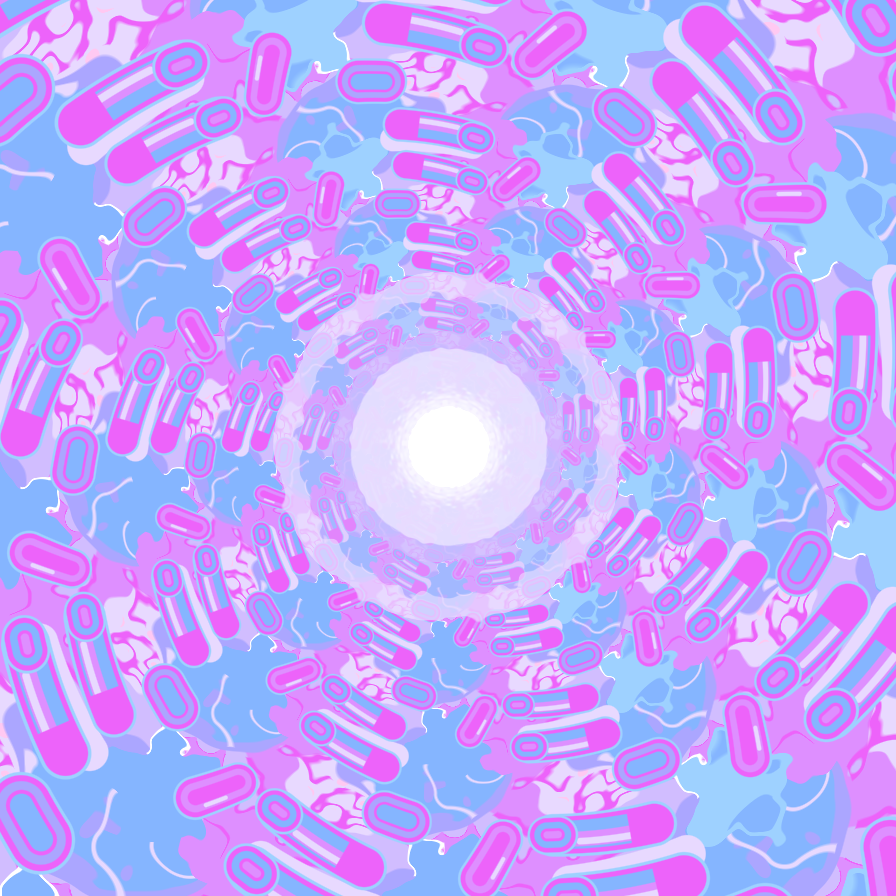
Write a WebGL 1 fragment shader that draws this background.

```glsl
precision highp float;
// A pastel tunnel of nested rings: nine repeated hand-like motifs per ring,
// each ring a scaled copy of the next. Motifs are drawn with distance
// functions in log-polar space, then fade in steps to a white core.

uniform vec2 u_resolution;

#define SECTORS 9.0
#define RING_STEP 0.408
#define STAR_RADIUS 0.495
#define STAR_ANGLE -0.175
#define CORE_RADIUS 0.046
#define DISC_RADIUS 0.110
#define HAZE_RADIUS 0.168
#define RIM 0.011

const vec3 WHITE = vec3(1.0);
const vec3 PALE = vec3(0.91, 0.85, 1.0);
const vec3 PINK = vec3(1.0, 0.79, 0.95);
const vec3 LAVENDER = vec3(0.82, 0.74, 1.0);
const vec3 PERIWINKLE = vec3(0.67, 0.65, 1.0);
const vec3 BLUE = vec3(0.52, 0.71, 1.0);
const vec3 CYAN = vec3(0.62, 0.82, 1.0);
const vec3 ORCHID = vec3(0.87, 0.56, 1.0);
const vec3 MAGENTA = vec3(0.93, 0.39, 0.98);

vec2 period;   // size of one motif cell: (log radius, angle)
float soft;    // edge width in log-polar units

float hash(vec2 p) {
  vec3 h = fract(vec3(p.xyx) * 0.1031);
  h += dot(h, h.yzx + 33.33);
  return fract((h.x + h.y) * h.z);
}

// Value noise that repeats with every cell
float tiledNoise(vec2 p, vec2 count) {
  vec2 q = p / period * count;
  vec2 i = floor(q), f = fract(q);
  f = f * f * (3.0 - 2.0 * f);
  vec2 a = mod(i, count), b = mod(i + 1.0, count);
  return mix(mix(hash(a), hash(vec2(b.x, a.y)), f.x),
             mix(hash(vec2(a.x, b.y)), hash(b), f.x), f.y);
}

vec2 wrap(vec2 p) { return p - period * floor(p / period + 0.5); }
vec2 heading(float a) { return vec2(cos(a), sin(a)); }
float cover(float d) { return clamp(0.5 - d / soft, 0.0, 1.0); }
void paint(inout vec3 col, vec3 ink, float d) { col = mix(col, ink, cover(d)); }

float ellipse(vec2 p, vec2 c, vec2 r) {
  return (length(wrap(p - c) / r) - 1.0) * min(r.x, r.y);
}

float capsule(vec2 p, vec2 c, vec2 halfAxis, float r) {
  p = wrap(p - c);
  float t = clamp(dot(p, halfAxis) / dot(halfAxis, halfAxis), -1.0, 1.0);
  return length(p - halfAxis * t) - r;
}

// Broad leaves, palms and streaks behind the fingers
vec3 backdrop(vec2 p, float lit) {
  float n = tiledNoise(p, vec2(5.0, 6.0));
  float fine = tiledNoise(p + 0.04 * n, vec2(13.0, 17.0));
  float m = 0.65 * tiledNoise(p + 0.07 * fine, vec2(7.0, 5.0)) + 0.35 * fine;
  vec3 col = LAVENDER;
  paint(col, ORCHID, (0.56 - m) * 0.12);
  float palm = ellipse(p, vec2(0.20, 0.40), vec2(0.10, 0.19)) + 0.07 * (m - 0.5);
  paint(col, PALE, palm);
  paint(col, PINK, max(palm + 0.03, (0.66 - fine) * 0.1));
  float leaf = ellipse(p, vec2(0.12, -0.03), vec2(0.14, 0.27)) + 0.08 * (n - 0.5);
  paint(col, PERIWINKLE, leaf);
  paint(col, BLUE, max(leaf + 0.02, (0.50 - m) * 0.12));
  paint(col, PALE, max(leaf + 0.01, abs(n - 0.62) * 0.1 - 0.003));
  paint(col, ORCHID, ellipse(p, vec2(0.06, 0.20), vec2(0.07, 0.10)) + 0.05 * (fine - 0.5));
  paint(col, MAGENTA, max(abs(m - 0.57) * 0.12 - 0.004, 0.01 - leaf));
  // Jagged star with a white crescent
  vec2 s = wrap(p);
  float points = 0.024 * cos(5.0 * atan(s.y, s.x + 0.0001)) + 0.05 * (fine - 0.5);
  float star = length(s) - 0.115 - points;
  paint(col, WHITE, max(star - 0.008, length(s + vec2(0.10, 0.08)) - 0.07));
  paint(col, mix(BLUE, CYAN, lit), star);
  paint(col, BLUE, max(star + 0.015, (0.60 - n) * 0.1));
  return col;
}

// Concentric outline used by fingertips and nails
void ringed(inout vec3 col, float d, vec3 fill, vec3 heart) {
  paint(col, CYAN, d - 0.006);
  paint(col, MAGENTA, d);
  paint(col, fill, d + RIM);
  paint(col, MAGENTA, d + 0.027);
  paint(col, heart, d + 0.034);
}

void fingers(inout vec3 col, vec2 p) {
  paint(col, PALE, capsule(p, vec2(0.04, 0.40), vec2(0.02, 0.13), 0.04));
  for (int i = 0; i < 2; i++) {
    float k = float(i);
    vec2 tip = vec2(-0.10 + 0.15 * k, 0.262);
    vec2 base = vec2(-0.035 + 0.135 * k, 0.50);
    vec2 mid = 0.5 * (tip + base), arm = 0.5 * (base - tip);
    float d = capsule(p, mid, arm, 0.046);
    float along = dot(wrap(p - mid), arm) / dot(arm, arm);
    paint(col, CYAN, d - 0.007);
    paint(col, MAGENTA, d);
    paint(col, BLUE, d + RIM);
    paint(col, ORCHID, capsule(p, mid + vec2(0.012, 0.0), arm * 0.8, 0.018));
    paint(col, PALE, capsule(p, mid + vec2(0.018, 0.0), arm * 0.5, 0.008));
    paint(col, MAGENTA, max(d + 0.004, (0.52 - along) * length(arm)));
    ringed(col, capsule(p, tip, heading(1.35) * 0.014, 0.043), BLUE, ORCHID);
  }
  vec2 thumb = vec2(-0.172, 0.558);
  ringed(col, capsule(p, thumb, heading(1.36) * 0.035, 0.055), PERIWINKLE, BLUE);
  vec2 nail = vec2(-0.07, 0.105), slant = heading(-0.63);
  ringed(col, capsule(p, nail, slant * 0.055, 0.045), ORCHID, MAGENTA);
  paint(col, PALE, capsule(p, nail + vec2(0.025, 0.012), slant * 0.025, 0.005));
}

void main() {
  float size = min(u_resolution.x, u_resolution.y);
  vec2 pos = (gl_FragCoord.xy - 0.501 * u_resolution) / size;
  float r = max(length(pos), 0.0005);
  period = vec2(RING_STEP, 6.2831853 / SECTORS);
  soft = 1.3 / (size * r);
  vec2 p = vec2(log(r / STAR_RADIUS), atan(pos.y, pos.x) - STAR_ANGLE);

  float lit = smoothstep(-0.35, -0.15, dot(pos / r, vec2(0.85, 0.5)));
  vec3 col = backdrop(p, lit);
  fingers(col, p);

  // Stepped haze toward the core, with ragged borders
  float ragged = tiledNoise(p, vec2(9.0, 8.0)) - 0.5;
  float edge = 1.0 / size;
  float rr = r + 0.014 * ragged;
  float haze = 1.0 - smoothstep(-edge, edge, rr - HAZE_RADIUS);
  float band = 1.0 - smoothstep(-edge, edge, abs(rr - 0.181) - 0.013);
  float collar = 1.0 - smoothstep(-edge, edge, rr - 0.128);
  float disc = 1.0 - smoothstep(-edge, edge, r + 0.003 * ragged - DISC_RADIUS);
  float glow = 1.0 - smoothstep(0.045, 0.075, r + 0.02 * ragged);
  float core = 1.0 - smoothstep(-edge, edge, r + 0.002 * ragged - CORE_RADIUS);
  col = mix(col, PALE, 0.75 * band);
  col = mix(col, LAVENDER, 0.38 * haze);
  col = mix(col, LAVENDER, 0.7 * collar);
  col = mix(col, vec3(0.94, 0.92, 1.0), 0.72 * disc);
  col = mix(col, WHITE, max(0.75 * glow, core));
  gl_FragColor = vec4(col, 1.0);
}
```
